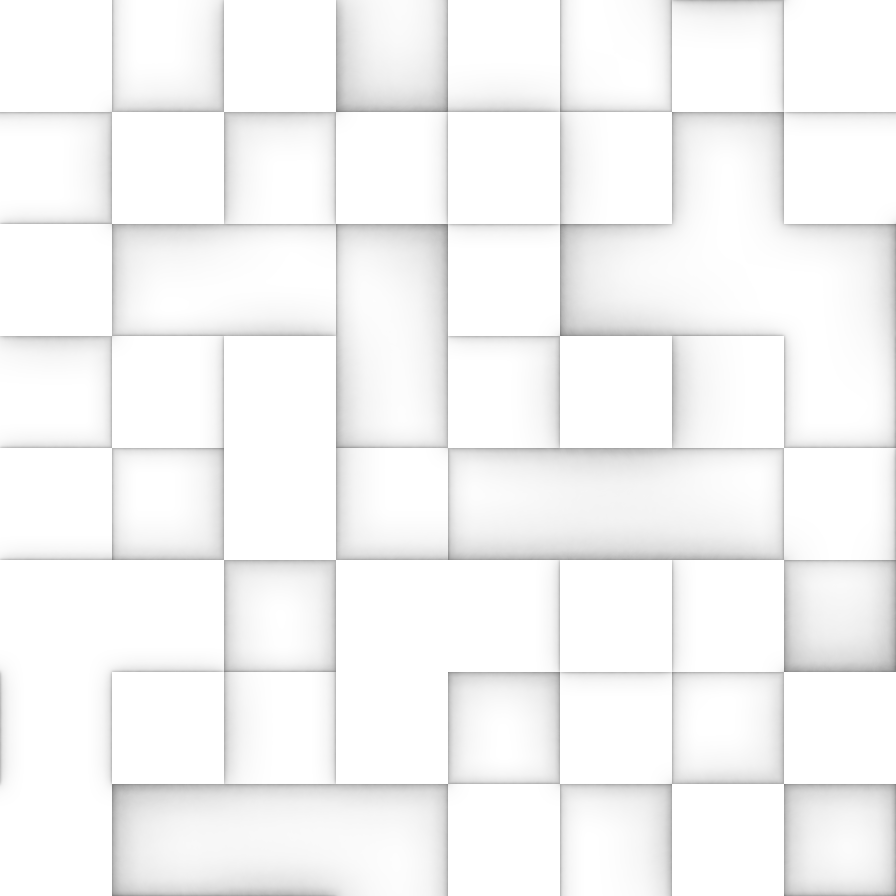
Write a Shadertoy shader that draws this background.

```glsl
// A seamless 8 by 8 grid of white square blocks raised to a few heights.
// Every block is shaded by soft contact shadows from its taller neighbours,
// each found as the blurred coverage of the neighbour's square.

#define CELLS 8.0          // blocks across and down
#define LEVELS 5.0         // distinct heights; equal neighbours merge
#define SEED 17u           // picks the arrangement of heights
#define WIDE_SHADE 0.20    // broad ambient shadow
#define MID_SHADE 0.22     // shadow near a wall
#define TIGHT_SHADE 0.26   // dark foot of a wall
#define SEAM_SHADE 0.14    // hairline at every step
#define SEAM_WIDTH 0.022   // in cells
#define GRAIN 0.05         // mottling inside the shadows

const vec3 BLOCK_WHITE = vec3(1.0);

// Quantised height of a block, 0 to 1, wrapping at the canvas edges.
float blockHeight(vec2 cell) {
    uvec2 c = uvec2(mod(cell, CELLS));
    uint h = c.x * 374761393u + c.y * 668265263u + SEED * 974711u;
    h = (h ^ (h >> 13u)) * 1274126u;
    h ^= h >> 11u;
    h = h * 747797u + 28913u;
    float random = float((h >> 9u) & 1023u) / 1024.0;
    return floor(random * LEVELS) / (LEVELS - 1.0);
}

// Share of a blur kernel of the given radius that lies on the unit square.
float coverage(vec2 p, float radius) {
    vec2 lower = smoothstep(-radius, radius, p);
    vec2 upper = smoothstep(-radius, radius, p - 1.0);
    vec2 span = lower - upper;
    return span.x * span.y;
}

// Shadow received at p, in cells, from the eight blocks around it.
float occlusion(vec2 p) {
    vec2 cell = floor(p), local = p - cell;
    float ground = blockHeight(cell);
    float shade = 0.0;
    for (int y = -1; y <= 1; y++)
    for (int x = -1; x <= 1; x++) {
        vec2 offset = vec2(x, y);
        float rise = blockHeight(cell + offset) - ground;
        if (rise <= 0.0) continue;
        vec2 q = local - offset;
        // A taller wall casts a wider and slightly stronger shadow.
        shade += (0.6 + 0.4 * rise) * (
            WIDE_SHADE * coverage(q, rise) +
            MID_SHADE * coverage(q, 0.38 * rise) +
            TIGHT_SHADE * coverage(q, 0.10 * rise + 0.01)) +
            SEAM_SHADE * coverage(q, SEAM_WIDTH);
    }
    return shade;
}

// Faint uneven grain from layered sines.
float grain(vec2 p) {
    float sum = 0.0, amplitude = 0.5;
    mat2 turn = mat2(0.8, 0.6, -0.6, 0.8);
    for (int i = 0; i < 4; i++) {
        p = turn * p * 1.7 + sin(p.yx * 0.7);
        sum += amplitude * sin(p.x) * sin(p.y);
        amplitude *= 0.8;
    }
    return sum;
}

void mainImage(out vec4 fragColor, in vec2 fragCoord) {
    float scale = CELLS / iResolution.y;

    // Average four samples so the steps stay smooth at any size.
    float shade = 0.0;
    for (int i = 0; i < 4; i++) {
        vec2 jitter = vec2(i % 2, i / 2) * 0.5 - 0.25;
        shade += 0.25 * occlusion((fragCoord + jitter) * scale);
    }
    shade *= 1.0 + GRAIN * grain(fragCoord * scale * 16.0);

    fragColor = vec4(BLOCK_WHITE * (1.0 - min(shade, 0.5)), 1.0);
}
```
